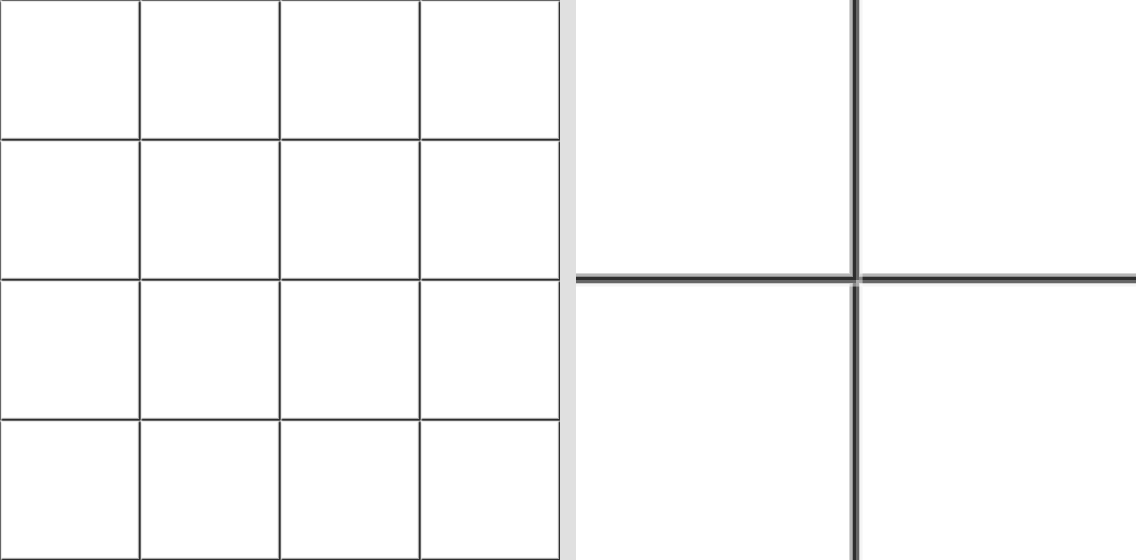
Left: the whole. Right: its middle third, enlarged.
Give the GLSL for this pattern, as a Shadertoy shader.

```glsl
// White square tiles parted by thin dark bevelled joints, four by four.

const float TILES = 4.0;          // whole repeats across and down
const float STEPS = 128.0;        // joint steps per tile; one bevel band is one step wide
const vec3  TILE_COLOR = vec3(1.0);
const vec3  INK_COLOR = vec3(0.0);
const float OUTER_SHADE = 0.29;   // soft edge before the joint
const float CORE_SHADE = 0.82;    // darkest band
const float INNER_SHADE = 0.60;   // mid grey band after the core
const float GLOW_SHADE = 0.04;    // faint edge after the joint
const float NOTCH_FADE = 0.45;    // lightening just past each crossing
const float NOTCH_LENGTH = 2.0;   // in steps

// Share of a pixel of the given width, centred at x, that lies between lo and hi.
float bandCoverage(float x, float lo, float hi, float width) {
    float overlap = min(x + 0.5 * width, hi) - max(x - 0.5 * width, lo);
    return clamp(overlap / width, 0.0, 1.0);
}

// Darkness across a joint, from the shaded side to the lit side.
float jointShade(float x, float width) {
    return OUTER_SHADE * bandCoverage(x, -2.0, -1.0, width)
         + CORE_SHADE  * bandCoverage(x, -1.0,  0.0, width)
         + INNER_SHADE * bandCoverage(x,  0.0,  1.0, width)
         + GLOW_SHADE  * bandCoverage(x,  1.0,  2.0, width);
}

// Fade of a joint where it leaves a crossing.
float notch(float along, float width) {
    return 1.0 - NOTCH_FADE * bandCoverage(along, 0.0, NOTCH_LENGTH, width);
}

void mainImage(out vec4 fragColor, in vec2 fragCoord) {
    // Signed distance to the nearest joint, in steps; positive is right and down
    vec2 grid = TILES * fragCoord / iResolution.xy;
    vec2 offset = (fract(grid + 0.5) - 0.5) * vec2(STEPS, -STEPS);
    vec2 pixelWidth = TILES * STEPS / iResolution.xy;

    // Upright and level joints, each notched by the other
    float upright = jointShade(offset.x, pixelWidth.x) * notch(offset.y, pixelWidth.y);
    float level = jointShade(offset.y, pixelWidth.y) * notch(offset.x, pixelWidth.x);

    fragColor = vec4(mix(TILE_COLOR, INK_COLOR, max(upright, level)), 1.0);
}
```
